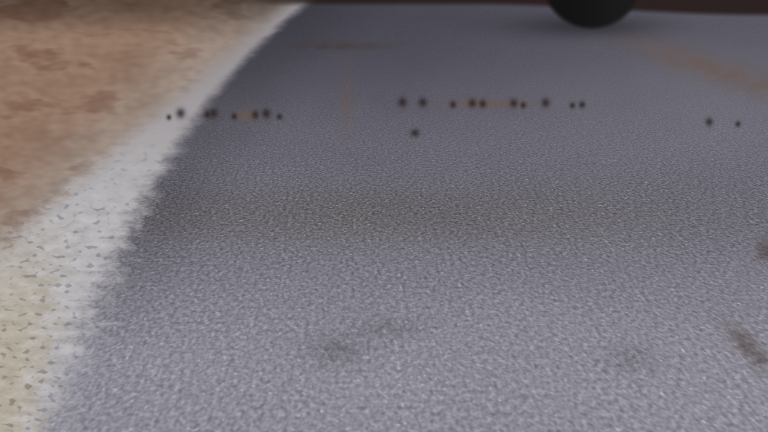
Write a Shadertoy shader that draws this texture.

```glsl
// Speckled grey pavement with a worn white edge line, sand verge and a distant wheel.

vec2 hashGradient(vec2 cell) {
    vec3 h = fract(cell.xyx * vec3(0.1031, 0.1030, 0.0973));
    h += dot(h, h.yzx + 33.33);
    return fract((h.xx + h.yz) * h.zy) * 2.0 - 1.0;
}

float gradientNoise(vec2 p) {
    vec2 cell = floor(p), f = fract(p);
    vec2 w = f * f * f * (f * (f * 6.0 - 15.0) + 10.0);
    float a = dot(hashGradient(cell), f);
    float b = dot(hashGradient(cell + vec2(1, 0)), f - vec2(1, 0));
    float c = dot(hashGradient(cell + vec2(0, 1)), f - vec2(0, 1));
    float d = dot(hashGradient(cell + vec2(1, 1)), f - vec2(1, 1));
    return mix(mix(a, b, w.x), mix(c, d, w.x), w.y);
}

float fbm(vec2 p) {
    float sum = 0.0, amp = 0.6;
    for (int i = 0; i < 4; i++) {
        sum += amp * gradientNoise(p);
        p = p * 2.03 + 17.1;
        amp *= 0.55;
    }
    return sum;
}

// Soft elliptical spot
float blob(vec2 p, vec2 center, vec2 radius) {
    vec2 q = (p - center) / radius;
    return exp(-dot(q, q));
}

// Row of small jittered crumbs from x = span.x to span.y
float crumbRow(vec2 p, vec2 span, float height, int count, float seed) {
    float mask = 0.0;
    for (int i = 0; i < count; i++) {
        vec2 jitter = hashGradient(vec2(float(i) * 3.0 + seed, seed));
        float along = (float(i) + 0.5 + 0.4 * jitter.x) / float(count);
        vec2 center = vec2(mix(span.x, span.y, along), height + 0.005 * jitter.y);
        vec2 radius = vec2(0.008, 0.009) * (1.0 + 0.3 * jitter.y);
        mask = max(mask, blob(p, center, radius));
    }
    return mask;
}

// Grey surface: light falloff, shaded band, perspective grain with glints
vec3 pavement(vec2 p, vec2 ground) {
    float band = blob(p, vec2(0.85, 0.50), vec2(0.75, 0.065));
    float tone = mix(0.56, 0.425, smoothstep(0.12, 0.62, p.y));
    tone -= 0.135 * smoothstep(0.58, 0.98, p.y) + 0.035 * band;
    tone += 0.07 * smoothstep(0.8, 1.7, p.x) * smoothstep(0.5, 0.85, p.y);
    tone += 0.02 * fbm(p * vec2(4.0, 9.0));
    float focus = 1.0 - 0.85 * smoothstep(0.5, 0.85, p.y);
    float grain = gradientNoise(ground * vec2(80, 110)) + 0.9 * gradientNoise(ground * vec2(125, 190) + 40.0);
    float glint = smoothstep(0.22, 0.6, gradientNoise(ground * vec2(90, 140) + 9.0));
    tone += focus * (0.125 * grain + (0.11 + 0.04 * band) * glint - 0.01);
    return tone + mix(vec3(-0.005, -0.012, 0.028), vec3(0.003, -0.006, 0.008), band);
}

// Brown verge, paler towards the line, with dark earth patches
vec3 sand(vec2 p, float lineDistance) {
    vec3 color = mix(vec3(0.60, 0.54, 0.50), vec3(0.57, 0.465, 0.40), smoothstep(0.0, 0.25, lineDistance));
    float patches = fbm(p * vec2(5.0, 14.0) + 3.0);
    color += 0.14 * patches + 0.05 * gradientNoise(p * vec2(35.0, 70.0));
    color -= 0.11 * smoothstep(0.04, 0.25, patches) * vec3(0.9, 1.0, 1.0);
    return color * (1.0 - 0.35 * smoothstep(0.9, 1.0, p.y));
}

// Worn white paint with streaky wear, yellowing at the near left
vec3 paint(vec2 p) {
    vec3 color = mix(vec3(0.71, 0.70, 0.71), vec3(0.58, 0.56, 0.57), smoothstep(0.45, 0.95, p.y));
    float wear = fbm(p * vec2(24.0, 50.0));
    float yellow = smoothstep(0.14, 0.0, p.x - 0.15 * p.y + 0.15 * wear) * smoothstep(0.6, 0.2, p.y);
    color = mix(color, vec3(0.69, 0.65, 0.57), 0.7 * yellow);
    float flakes = smoothstep(0.12, 0.4, gradientNoise(p * vec2(55.0, 90.0)));
    float near = smoothstep(0.75, 0.45, p.y);
    return color + near * (0.12 * wear - 0.13 * flakes * vec3(1.0, 0.95, 0.8));
}

// Stains, crumbs and tyre dust lying on the pavement
vec3 addDebris(vec3 color, vec2 p) {
    float ragged = 0.75 + 1.1 * fbm(p * vec2(30.0, 50.0));
    float shade = 0.20 * blob(p, vec2(0.78, 0.19), vec2(0.07, 0.035));
    shade += 0.14 * blob(p, vec2(0.90, 0.24), vec2(0.08, 0.025));
    shade += 0.14 * blob(p, vec2(1.46, 0.17), vec2(0.06, 0.03));
    color *= 1.0 - shade * ragged;
    float earth = blob(p, vec2(1.735, 0.195 - 0.8 * (p.x - 1.735)), vec2(0.05, 0.03));
    earth += blob(p, vec2(1.77, 0.42), vec2(0.018, 0.025));
    earth += 0.9 * blob(p, vec2(0.79, 0.893), vec2(0.11, 0.009));
    color = mix(color, vec3(0.27, 0.22, 0.20), clamp(0.65 * earth * ragged, 0.0, 1.0));
    float dust = 0.4 * blob(p, vec2(0.803, 0.77), vec2(0.016, 0.075));
    dust += 0.8 * blob(p, vec2(1.13, 0.76), vec2(0.085, 0.010));
    dust += 0.8 * blob(p, vec2(0.57, 0.733), vec2(0.026, 0.014));
    float streakHeight = 0.91 - 0.32 * (p.x - 1.43);
    dust += 0.65 * smoothstep(1.35, 1.6, p.x) * blob(p, vec2(p.x, streakHeight), vec2(1.0, 0.03));
    color = mix(color, vec3(0.42, 0.34, 0.30), clamp(dust * ragged, 0.0, 0.8));
    float crumbs = crumbRow(p, vec2(0.37, 0.68), 0.733, 8, 5.0);
    crumbs = max(crumbs, crumbRow(p, vec2(0.92, 1.38), 0.759, 10, 11.0));
    crumbs = max(crumbs, crumbRow(p, vec2(1.63, 1.72), 0.717, 2, 23.0));
    crumbs = max(crumbs, blob(p, vec2(0.961, 0.692), vec2(0.010, 0.009)));
    return mix(color, vec3(0.16, 0.13, 0.13), 0.75 * crumbs);
}

void mainImage(out vec4 fragColor, in vec2 fragCoord) {
    vec2 p = fragCoord / iResolution.y;
    vec2 ground = vec2(p.x - 0.8, 0.9) / (1.2 - p.y);

    // Perspective borders: sand / paint / pavement
    float fray = fbm(p * vec2(20.0, 50.0)) * mix(0.12, 0.015, smoothstep(0.2, 0.85, p.y));
    float paintEdge = 0.105 + 0.40 * p.y + 0.215 * pow(p.y, 4.0) + fray;
    float sandEdge = 1.18 * (p.y - 0.43) + 1.2 * fray;
    float softness = mix(0.07, 0.02, smoothstep(0.1, 0.95, p.y));
    vec3 color = pavement(p, ground);
    color *= 1.0 - 0.13 * smoothstep(0.25, 0.0, p.x - paintEdge) * smoothstep(0.1, 0.5, p.y);
    color = mix(paint(p), color, smoothstep(-softness, softness, p.x - paintEdge));
    float sandMask = smoothstep(0.1, -0.1, (p.x - sandEdge) * mix(1.0, 2.6, p.y));
    color = mix(color, sand(p, sandEdge - p.x), sandMask);
    color = addDebris(color, p);

    // Dark far border and wheel
    float farEdge = 0.992 - 0.025 * smoothstep(1.1, 1.75, p.x);
    float farMask = smoothstep(-0.010, 0.008, p.y - farEdge) * smoothstep(0.45, 0.78, p.x);
    color = mix(color, vec3(0.15, 0.11, 0.10), 0.9 * farMask);
    color *= 1.0 - 0.35 * blob(p, vec2(1.36, 0.94), vec2(0.17, 0.025));
    float wheel = length((p - vec2(1.37, 1.03)) / vec2(0.108, 0.095));
    vec3 rubber = vec3(0.08, 0.075, 0.08) + 0.03 * smoothstep(1.32, 1.46, p.x);
    color = mix(color, rubber, smoothstep(1.08, 0.92, wheel));
    fragColor = vec4(clamp(color, 0.0, 1.0), 1.0);
}
```
